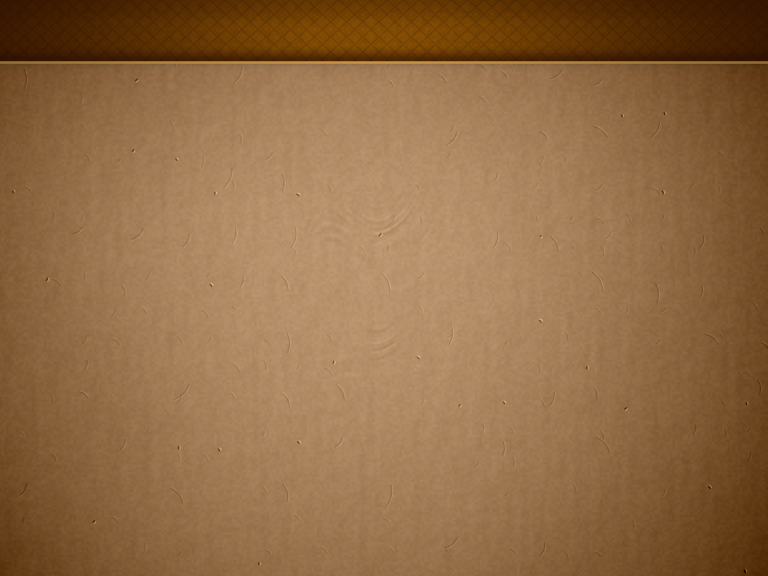
Write a Shadertoy shader that draws this background.

```glsl
// A softly lit plaster wall below a dark amber band with a diamond weave.
// Broad light comes from a quadratic falloff; relief comes from value noise,
// brushed diagonal strokes and sparse hashed scratches and pits.

const vec3 WARM_TINT = vec3(0.15, 0.0, -0.15);
const vec3 BAND_DARK = vec3(0.16, 0.05, 0.0);
const vec3 BAND_LIGHT = vec3(0.49, 0.285, 0.015);
const vec3 GOLD = vec3(0.78, 0.58, 0.27);
const float BAND_BASE = 0.8915;

float hash(vec2 p) {
    vec3 q = fract(p.xyx * 0.1031);
    q += dot(q, q.yzx + 33.33);
    return fract((q.x + q.y) * q.z);
}

float noise(vec2 p) {
    vec2 cell = floor(p), f = fract(p);
    f = f * f * (3.0 - 2.0 * f);
    float low = mix(hash(cell), hash(cell + vec2(1, 0)), f.x);
    float high = mix(hash(cell + vec2(0, 1)), hash(cell + vec2(1, 1)), f.x);
    return mix(low, high, f.y);
}

float fbm(vec2 p) {
    float sum = 0.0, weight = 0.5;
    for (int i = 0; i < 4; i++) {
        sum += weight * noise(p);
        p = mat2(1.6, 1.2, -1.2, 1.6) * p + 17.0;
        weight *= 0.5;
    }
    return sum;
}

vec2 rotate(vec2 p, float angle) {
    float c = cos(angle), s = sin(angle);
    return vec2(c * p.x + s * p.y, c * p.y - s * p.x);
}

float segmentDistance(vec2 p, float halfLength) {
    p.x -= clamp(p.x, -halfLength, halfLength);
    return length(p);
}

float glow(vec2 p, vec2 centre, vec2 radius) {
    vec2 d = (p - centre) / radius;
    return exp(-dot(d, d));
}

// Sparse marks, one at most per cell: dark groove with a pale lower lip.
float scratches(vec2 p, float density, float chance, float reach, float width, float seed) {
    vec2 g = p * density, cell = floor(g) + seed;
    float present = step(hash(cell + 3.1), chance);
    vec2 centre = 0.35 + 0.3 * vec2(hash(cell + 7.7), hash(cell + 13.3));
    float angle = 1.57 + 1.9 * (hash(cell + 21.9) - 0.5);
    vec2 d = rotate(fract(g) - centre, angle) / density;
    float halfLength = reach * (0.3 + 0.7 * hash(cell + 31.7));
    d.y += 0.15 * halfLength * cos(d.x / halfLength * 2.0);
    float groove = 1.0 - smoothstep(0.0, width, segmentDistance(d, halfLength));
    float lip = 1.0 - smoothstep(0.0, width, segmentDistance(d + vec2(0.0, width), halfLength));
    return present * (0.7 * lip - groove);
}

// Diagonal trowel strokes gathered in two patches near the middle.
float trowelStrokes(vec2 p) {
    vec2 q = rotate(p, 0.78 + 0.25 * (noise(p * 9.0) - 0.5)) * vec2(22.0, 115.0);
    float relief = noise(q) - noise(q + vec2(0.0, 0.45));
    float patches = glow(p, vec2(0.645, 0.59), vec2(0.09, 0.07))
                  + glow(p, vec2(0.64, 0.42), vec2(0.09, 0.085));
    return relief * patches * smoothstep(0.3, 0.65, noise(p * 24.0));
}

vec3 wallColour(vec2 uv, vec2 p) {
    vec2 d = uv - vec2(0.47, 0.58);
    float light = 0.575 - d.x * d.x - d.y * d.y * (d.y > 0.0 ? 0.95 : 0.42);
    light += 0.03 * (fbm(p * vec2(5.0, 3.5)) - 0.47);
    // Relief is the height change along the light direction.
    vec2 toLight = vec2(-0.004, 0.004);
    light += 0.07 * (fbm(p * 28.0) - fbm((p + toLight) * 28.0));
    vec2 streak = p * vec2(75.0, 16.0);
    light += 0.025 * (noise(streak) - noise(streak + vec2(0.4, 0.0)));
    light += 0.035 * (noise(p * 230.0) - 0.5);
    light += 0.11 * trowelStrokes(p);
    light += 0.07 * scratches(p, 11.0, 0.35, 0.018, 0.0022, 0.0);
    light += 0.05 * scratches(p + 0.037, 19.0, 0.25, 0.009, 0.0022, 50.0);
    light += 0.22 * scratches(p + 0.021, 14.0, 0.12, 0.002, 0.0026, 90.0);
    return vec3(light) + WARM_TINT;
}

// Nested diamonds with a small stud at each centre.
float diamondWeave(vec2 p) {
    vec2 q = abs(fract(p / vec2(0.028, 0.026)) - 0.5);
    float d = q.x + q.y;
    float rim = 1.0 - smoothstep(0.03, 0.13, abs(d - 0.5));
    float ring = 1.0 - smoothstep(0.02, 0.1, abs(d - 0.25));
    return rim + 0.5 * ring - 0.45;
}

vec3 bandColour(vec2 uv, vec2 p) {
    float height = (uv.y - BAND_BASE) / (1.0 - BAND_BASE);
    float across = (uv.x - 0.49) / 0.5;
    float light = exp(-1.7 * across * across);
    light *= mix(0.35, 1.0, smoothstep(0.0, 0.28, height));
    light *= 1.0 - 0.3 * smoothstep(0.5, 1.0, height);
    vec3 colour = mix(BAND_DARK, BAND_LIGHT, light);
    return colour * (1.0 - 0.13 * diamondWeave(p) + 0.08 * (noise(p * 200.0) - 0.5));
}

void mainImage(out vec4 fragColor, in vec2 fragCoord) {
    vec2 uv = fragCoord / iResolution.xy;
    vec2 p = fragCoord / iResolution.y;
    float soft = 0.75 / iResolution.y;
    float edge = uv.y - BAND_BASE;
    vec3 colour = mix(wallColour(uv, p), bandColour(uv, p), smoothstep(-soft, soft, edge));
    // Fine gold trim, brightest at mid-width, with a faint shade below.
    colour *= 1.0 - 0.15 * exp(-max(-edge, 0.0) / 0.006) * step(edge, 0.0);
    float trim = 1.0 - smoothstep(0.0009, 0.0009 + 2.0 * soft, abs(edge));
    vec3 trimColour = GOLD * (0.65 + 0.35 * glow(uv, vec2(0.48, uv.y), vec2(0.45)));
    colour = mix(colour, trimColour, trim);
    fragColor = vec4(clamp(colour, 0.0, 1.0), 1.0);
}
```
